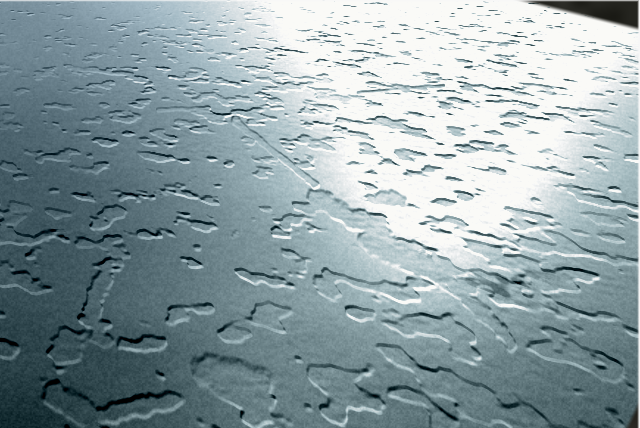
Reproduce this texture procedurally as a Shadertoy shader.

```glsl
// A worn stone or metal slab seen at a low angle under strong back light.
// Thresholded noise on a perspective plane, joined with a few carved strokes,
// forms shallow pits; height differences towards the light shade their rims.
#define HORIZON 1.35
#define PIT_SCALE vec2(15.0, 32.0)
#define PIT_LEVEL 0.675
#define RIM_STEP 0.0075
#define SHADOW 0.40
#define RIM_LIGHT 0.24
#define ROUGHNESS 0.30
#define GRAIN 0.08
#define GLOW 0.62

const int STROKES = 12;
// Stroke end points (x0, y0, x1, y1): diagonal groove, near hollows, scratches.
const vec4 strokeEnds[STROKES] = vec4[](
    vec4(0.55, 0.72, 0.74, 0.57), vec4(0.74, 0.54, 0.90, 0.46),
    vec4(0.87, 0.44, 1.04, 0.36), vec4(1.04, 0.36, 1.20, 0.20),
    vec4(0.49, 0.14, 0.60, 0.10), vec4(0.29, 0.20, 0.37, 0.20),
    vec4(0.13, 0.08, 0.21, 0.03), vec4(0.21, 0.03, 0.41, 0.07),
    vec4(0.16, 0.843, 0.31, 0.828), vec4(0.37, 0.745, 0.49, 0.75),
    vec4(0.84, 0.785, 1.04, 0.80), vec4(0.89, 0.54, 0.935, 0.535));
const float strokeRadius[STROKES] = float[](
    0.008, 0.019, 0.026, 0.014, 0.038, 0.015,
    0.028, 0.021, 0.004, 0.004, 0.004, 0.014);

float hash(vec2 cell) {
    vec3 h = fract(vec3(cell.xyx) * 0.1031);
    h += dot(h, h.yzx + 33.33);
    return fract((h.x + h.y) * h.z);
}

float noise(vec2 p) {
    vec2 i = floor(p), f = fract(p);
    f = f * f * (3.0 - 2.0 * f);
    return mix(mix(hash(i), hash(i + vec2(1, 0)), f.x),
               mix(hash(i + vec2(0, 1)), hash(i + vec2(1, 1)), f.x), f.y);
}

float fbm(vec2 p) {
    float sum = 0.0, amp = 0.52;
    for (int i = 0; i < 4; i++) {
        sum += amp * noise(p);
        p = mat2(1.6, 0.6, -0.6, 1.6) * p + 17.3;
        amp *= 0.52;
    }
    return sum;
}

float blob(vec2 p, vec2 centre, vec2 size) {
    vec2 d = (p - centre) / size;
    return exp(-dot(d, d));
}

float segment(vec2 p, vec2 a, vec2 b) {
    vec2 pa = p - a, ba = b - a;
    return length(pa - ba * clamp(dot(pa, ba) / dot(ba, ba), 0.0, 1.0));
}

// How strongly each part of the slab is eroded.
float erosion(vec2 p) {
    return 0.9 * blob(p, vec2(1.25, 0.33), vec2(0.28, 0.24))
         + 0.8 * blob(p, vec2(0.95, 0.10), vec2(0.40, 0.20))
         + 0.6 * blob(p, vec2(0.90, 0.72), vec2(0.35, 0.18))
         + 0.7 * blob(p, vec2(0.65, 0.36), vec2(0.11, 0.12))
         + 0.5 * blob(p, vec2(0.08, 0.48), vec2(0.28, 0.16))
         + 0.4 * blob(p, vec2(0.40, 0.72), vec2(0.30, 0.10))
         - 0.8 * blob(p, vec2(0.42, 0.38), vec2(0.12, 0.16))
         - 0.6 * blob(p, vec2(0.83, 0.39), vec2(0.07, 0.08))
         - 0.5 * smoothstep(0.84, 1.0, p.y);
}

// Pit depth: 0 on the flat surface, about 1 on a rough pit floor.
float pitDepth(vec2 p, float eroded) {
    float far = HORIZON - p.y;
    vec2 plane = vec2((p.x - 0.75) / far, 1.0 / far);
    plane.y += 0.20 * plane.x;
    float field = fbm(plane * PIT_SCALE + 4.7) - PIT_LEVEL + 0.15 * eroded;
    vec2 wobble = vec2(fbm(p * 34.0), fbm(p * 38.0 + 9.0)) - 0.5;
    for (int i = 0; i < STROKES; i++) {
        float r = strokeRadius[i];
        float d = segment(p + wobble * min(r * 1.8, 0.030), strokeEnds[i].xy, strokeEnds[i].zw);
        field = max(field, 0.13 * (1.0 - d / r));
    }
    float soft = 0.035 + 0.035 * smoothstep(0.5, 1.0, p.y);
    float pit = smoothstep(-soft, soft, field);
    float rough = fbm(plane * PIT_SCALE * 3.0) - 0.5;
    return pit + ROUGHNESS * rough * (0.35 + pit + max(eroded, 0.0));
}

void mainImage(out vec4 fragColor, in vec2 fragCoord) {
    vec2 p = fragCoord / iResolution.xy * vec2(1.5, 1.0);
    float px = 1.5 / iResolution.y;

    // Broad light: dim near left, a bright reflection widening to the top.
    float across = (p.x - 0.99 - 0.10 * p.y) / (0.17 + 0.20 * p.y);
    float glow = exp(-across * across) * smoothstep(0.05, 0.70, p.y);
    float light = 0.17 + 0.33 * p.y + 0.29 * smoothstep(0.0, 0.75, p.x);
    light += 0.07 * smoothstep(0.7, 1.0, p.y) - 0.09 * blob(p, vec2(1.5, 0.05), vec2(0.3, 0.25));
    light += 0.10 * (fbm(p * vec2(3.0, 7.0)) - 0.5);
    light = min(light + GLOW * glow, 1.0);

    // Pits: floor tone, shaded far wall and lit near rim, both broken up.
    float rimStep = RIM_STEP * (HORIZON - p.y);
    float eroded = erosion(p);
    float depth = pitDepth(p, eroded);
    float slope = depth - pitDepth(p + vec2(-0.35, 1.0) * rimStep, eroded);
    float leftFade = mix(0.5, 1.0, smoothstep(0.1, 0.7, p.x + 0.5 * (1.0 - p.y)));
    float broken = leftFade * (0.35 + 1.2 * noise(p * vec2(16.0, 26.0) + 3.0));
    light -= depth * (0.26 * glow - 0.03);
    light -= SHADOW * broken * max(slope, 0.0);
    light += RIM_LIGHT * broken * max(-slope, 0.0);

    // Fine dark cracks and surface grain.
    float crack = smoothstep(0.55, 0.75, noise(vec2(p.x * 28.0, p.y * 95.0 + p.x * 45.0)));
    light -= 0.30 * crack * blob(p, vec2(1.18, 0.33), vec2(0.09, 0.04));
    float grain = noise(p * 290.0) + 0.6 * noise(p * 150.0) - 0.8;
    light += GRAIN * grain * (1.0 - 0.6 * p.y);

    vec3 tint = vec3(-0.09, 0.0, 0.02 + 0.03 * p.y * smoothstep(0.9, 0.2, p.x));
    vec3 colour = vec3(light) + tint * smoothstep(1.0, 0.70, light);
    colour = min(colour, vec3(0.98, 0.98, 0.97));

    // Dark surroundings beyond the slab, then a thin pale margin.
    float farEdge = p.y - 1.0 + 0.245 * (p.x - 1.215);
    float nearEdge = p.x - 1.465 - 0.5 * p.y;
    float outside = max(smoothstep(-0.005, 0.008, farEdge), smoothstep(-0.004, 0.012, nearEdge));
    colour = mix(colour, vec3(0.10, 0.10, 0.08) + 0.08 * noise(p * 25.0), outside);
    float margin = smoothstep(-px, px, max(p.x - 1.496, p.y - 0.998));
    fragColor = vec4(clamp(mix(colour, vec3(0.97), margin), 0.0, 1.0), 1.0);
}
```
